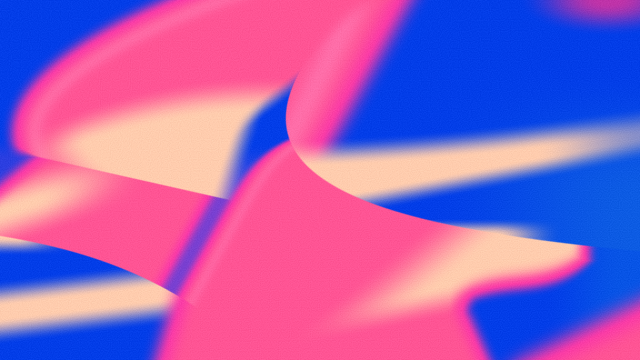
Write a WebGL 1 fragment shader that draws this background.

```glsl
precision highp float;
// Draws folded ribbons of pink, cream and blue light with soft bleeds, crisp folds and fine grain.
uniform vec2 u_resolution;

const vec3 BLUE = vec3(0.01, 0.24, 0.91);
const vec3 PINK = vec3(1.0, 0.33, 0.58);
const vec3 MAGENTA = vec3(0.98, 0.22, 0.66);
const vec3 CREAM = vec3(1.0, 0.80, 0.68);
const vec3 PURPLE = vec3(0.47, 0.25, 0.82);

float soft(float d, float w) { return smoothstep(-w, w, d); }

// Blend from a to b with a magenta fringe between them
vec3 bleed(vec3 a, vec3 b, float t) {
  return mix(mix(a, MAGENTA, smoothstep(0.0, 0.6, t)), b, smoothstep(0.45, 1.0, t));
}

vec2 gradient(vec2 cell) {
  float a = 6.2832 * fract(sin(dot(cell, vec2(127.1, 311.7))) * 43758.5);
  return vec2(cos(a), sin(a));
}

float gradientNoise(vec2 p) {
  vec2 i = floor(p), f = fract(p), u = f * f * (3.0 - 2.0 * f);
  vec2 e = vec2(1.0, 0.0);
  float low = mix(dot(gradient(i), f), dot(gradient(i + e), f - e), u.x);
  float high = mix(dot(gradient(i + e.yx), f - e.yx), dot(gradient(i + 1.0), f - 1.0), u.x);
  return mix(low, high, u.y);
}

// Horizontal position of the long sweeping fold at height y
float sweepX(float y) {
  float u = min(y - 1.42, 2.0);
  return 3.43 + 1.8 * u * u / (2.86 - u) + 0.015 * pow(abs(u), 8.0);
}

// Leaf on the upper left, with a cream belly and a blue stripe
vec3 upperLeft(vec2 p) {
  float h = 1.6 - p.y;
  float leaf = (p.x - 0.15 - 0.72 * h * h) / sqrt(1.0 + 2.07 * h * h);
  vec3 c = bleed(BLUE, PINK, smoothstep(-0.19, 0.3, leaf));
  c += vec3(0.0, 0.08, 0.06) * exp(-pow((leaf - 0.27) / 0.11, 2.0));
  float belly = p.y - 1.13 - 0.08 * pow(3.2 - p.x, 2.0);
  c = mix(c, CREAM, soft(belly, 0.22) * smoothstep(0.05, 0.9, leaf));
  float edge = p.x - 3.03 + 0.33 * (p.y - 1.3);
  float top = p.y - 1.25 + 0.75 * (p.x - 3.2);
  vec3 tint = mix(BLUE, vec3(0.42, 0.34, 0.86), smoothstep(1.7, 2.4, p.y));
  return mix(c, tint, soft(edge, 0.17) * soft(top, 0.14));
}

// Pink band below the leaf, cream and blue toward the left
vec3 middleLeft(vec2 p, float stripe) {
  float glow = abs(p.y - 2.56 + 0.33 * p.x);
  vec3 c = mix(PINK, CREAM, soft(0.23 - glow, 0.22) * smoothstep(1.8, 0.4, p.x));
  c = bleed(c, mix(BLUE, PURPLE, 0.35), soft(0.47 - p.x - 1.2 * (p.y - 1.9), 0.34));
  return bleed(c, PURPLE, smoothstep(-0.36, 0.06, stripe));
}

// Pink field in the centre, running into cream and blue on the lower right
vec3 centre(vec2 p) {
  float diagonal = 0.63 * (p.x - 4.1) + 0.77 * (p.y - 3.8);
  float bend = max(p.x, 5.4) - 6.2;
  float under = p.y - 3.33 + 0.12 * bend + 0.35 * bend * bend * bend - 0.2 * max(5.4 - p.x, 0.0);
  vec3 c = mix(PINK, CREAM, soft(diagonal - 0.12, 0.34) * soft(-under, 0.2));
  float side = p.x - 5.52 - 0.45 * (p.y - 3.7);
  float blue = max(soft(under - 0.08, 0.23) * soft(side, 0.28), soft(p.x - 7.02, 0.22));
  c = bleed(c, mix(BLUE, vec3(0.03, 0.33, 0.9), smoothstep(6.5, 7.5, p.x)), blue);
  float corner = p.y - 4.32 + 0.49 * (p.x - 6.2);
  return bleed(c, PINK, smoothstep(-0.32, 0.6, corner) * smoothstep(5.6, 6.3, p.x));
}

// Blue pocket on the lower left, crossed by a cream beam
vec3 lowerLeft(vec2 p) {
  float beam = 0.23 - abs(p.y - 3.75 + 0.12 * p.x);
  vec3 c = mix(BLUE, CREAM, soft(beam, 0.16));
  c = mix(c, CREAM, soft(2.96 - p.y, 0.11) * smoothstep(0.9, 0.2, p.x));
  return bleed(c, PINK, soft(p.x - 2.1 + 0.3 * (p.y - 3.8), 0.34));
}

// Right side: pink flare, wide cream beam and blue ground
vec3 rightSide(vec2 p) {
  float flare = p.x - 4.85 + 0.5 * p.y;
  vec3 c = mix(BLUE, vec3(0.05, 0.36, 0.89), smoothstep(5.0, 7.7, p.x) * smoothstep(0.8, 2.4, p.y));
  c = bleed(c, PINK, smoothstep(0.42, -0.48, flare + 0.05 * p.y));
  c += vec3(0.0, 0.1, 0.08) * exp(-pow((flare + 0.55) / 0.2, 2.0));
  float t = p.x - 3.8;
  float upper = p.y - 1.83 + 0.04 * t + 0.015 * t * t;
  float lower = 2.53 - 0.19 * t - p.y;
  float beam = soft(upper, 0.17) * soft(lower, 0.14);
  c = mix(c, CREAM, beam * (1.0 - 0.5 * smoothstep(6.4, 7.8, p.x)));
  c = mix(c, CREAM, soft(p.y - 2.72, 0.1) * smoothstep(6.75, 5.9, p.x));
  float blush = length((p - vec2(7.3, 0.0)) / vec2(1.1, 0.44));
  return mix(c, vec3(0.75, 0.2, 0.66), smoothstep(1.0, 0.1, blush));
}

void main() {
  // The canvas is 4.32 units high; y runs down from the top
  float unit = 4.32 / u_resolution.y;
  vec2 p = gl_FragCoord.xy * unit;
  p.y = 4.32 - p.y;

  // Left of the stripe: leaf above the fold, pink band below it
  float stripe = p.x - 3.94 + 0.55 * p.y;
  float fold = 1.78 + 0.225 * p.x - p.y;
  float foldWidth = unit + 0.14 * smoothstep(0.5, 0.0, p.x);
  vec3 c = mix(middleLeft(p, stripe), upperLeft(p), soft(fold, foldWidth));

  // Right of the stripe: pink field with a bright rim
  float rim = stripe - 0.18 - 0.22 * exp(5.0 * (1.75 - p.y));
  c = bleed(c, centre(p), smoothstep(-0.17, 0.17, rim));
  c += vec3(0.0, 0.06, 0.05) * exp(-pow((rim - 0.17) / 0.08, 2.0));

  // Lower arc and long sweeping fold
  float arc = p.y - 2.83 - p.x * (0.17 + p.x * (0.04 + 0.018 * p.x));
  c = mix(c, lowerLeft(p), soft(arc, unit) * smoothstep(2.7, 2.2, p.x));
  float slope = (sweepX(p.y + 0.01) - sweepX(p.y - 0.01)) / 0.02;
  float sweep = (p.x - sweepX(p.y)) / sqrt(1.0 + slope * slope);
  c = mix(c, rightSide(p), soft(sweep, unit + 0.12 * smoothstep(0.9, 0.3, p.y)));

  // Fine grain
  c += 0.04 * gradientNoise(p * 75.0);
  gl_FragColor = vec4(clamp(c, 0.0, 1.0), 1.0);
}
```
